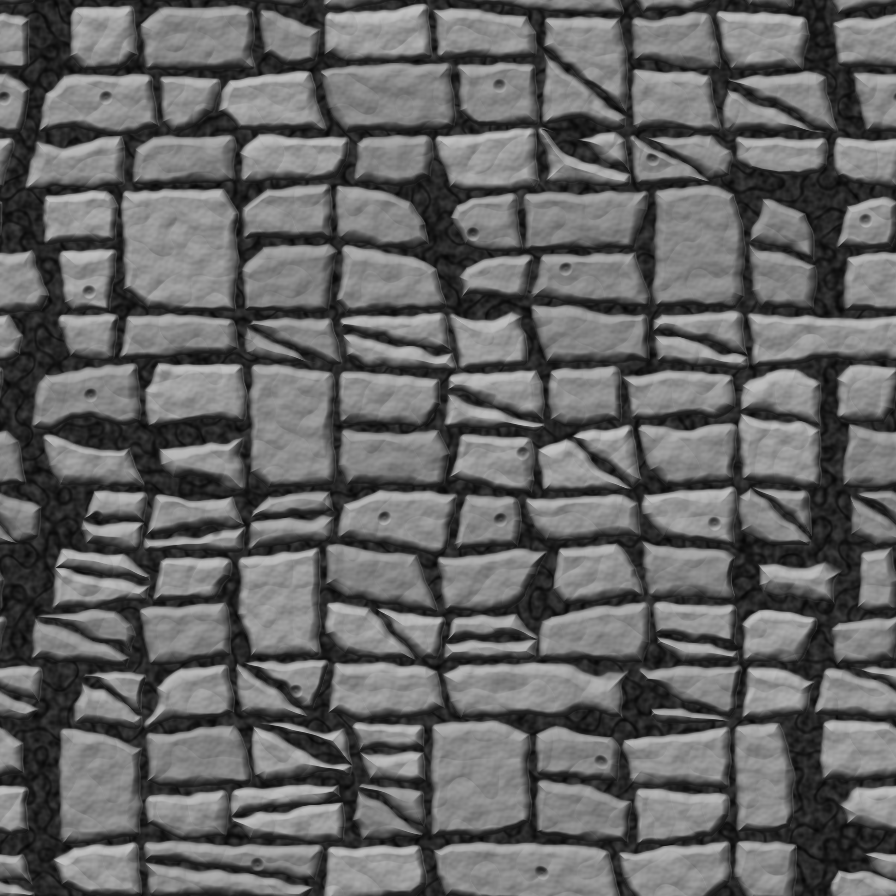
Write a three.js fragment shader that draws this texture.

```glsl
// Grey dry-stone wall: a tileable 9 by 15 lattice of jittered courses, with some
// stones merged, cracked or chipped. Distance to the stone edge gives a bevelled
// height, lit from above by finite differences; dark rough mortar fills the gaps.
varying vec2 vUv;

const vec2 GRID = vec2(9.0, 15.0);
const vec2 SHIFT = vec2(-0.38, 0.15);
const float ASPECT = 15.0 / 9.0;   // column width in course heights

struct Stone { float edge; float pit; float tone; };

float hash(vec2 c, float seed) {
  return fract(sin(dot(c, vec2(127.1, 311.7)) + seed * 74.7) * 43758.5);
}

float wrap(float a, float n) { return floor(mod(a + 0.5, n)); }

// Random value per lattice cell, repeating over the canvas
float rnd(vec2 c, float seed) {
  return hash(vec2(wrap(c.x, GRID.x), wrap(c.y, GRID.y)), seed);
}

float slopeAt(vec2 c, vec2 f, vec2 o, vec2 n) {
  float a = 6.2832 * hash(mod(c + o, n), 9.0);
  return dot(vec2(cos(a), sin(a)), f - o);
}

// Tileable gradient noise with n cells over the canvas
float noise(vec2 uv, vec2 n) {
  vec2 p = uv * n, c = floor(p), f = p - c;
  vec2 u = f * f * f * (f * (f * 6.0 - 15.0) + 10.0);
  return mix(
    mix(slopeAt(c, f, vec2(0.0), n), slopeAt(c, f, vec2(1.0, 0.0), n), u.x),
    mix(slopeAt(c, f, vec2(0.0, 1.0), n), slopeAt(c, f, vec2(1.0), n), u.x), u.y);
}

// Nearly level line between courses
float bedY(float x, float j) {
  float i = floor(x);
  return j + 0.3 * (mix(rnd(vec2(i, j), 1.0), rnd(vec2(i + 1.0, j), 1.0), x - i) - 0.5);
}

bool isTall(float i, float j) {
  float kind = wrap(j, 3.0);
  return kind > 0.5 && rnd(vec2(i, j - kind), 2.0) < 0.18;
}

// Slanted upright joint; joints beside tall stones run straight through
float jointX(float i, float j, float y) {
  bool through = isTall(i, j) || isTall(i - 1.0, j);
  vec2 key = vec2(i, through ? j - wrap(j, 3.0) : j);
  float slant = through ? 0.0 : 0.3 * (rnd(key, 4.0) - 0.5);
  return i + 0.42 * (rnd(key, 3.0) - 0.5) + slant * (y - j - 0.5);
}

// Wider mortar along the two columns by the canvas sides
float seamGap(float i, float j) {
  float k = wrap(i, GRID.x);
  return (step(7.5, k) + step(k, 0.5)) * 0.4 * rnd(vec2(i, j), 5.0);
}

Stone stoneAt(vec2 uv) {
  vec2 g = uv * GRID + SHIFT;
  float j = floor(g.y), i = floor(g.x);
  j += step(bedY(g.x, j + 1.0), g.y) - step(g.y, bedY(g.x, j));
  i += step(jointX(i + 1.0, j, g.y), g.x) - step(g.x, jointX(i, j, g.y));

  // Merge pairs into tall or wide stones
  vec2 lo = vec2(i, j), hi = lo + 1.0;
  float row = wrap(j, 3.0), col = wrap(i, 3.0);
  if (isTall(i, j)) {
    lo.y = j - row + 1.0;
    hi.y = lo.y + 2.0;
  } else if (row < 0.5 && col > 0.5 && rnd(vec2(i - col, j), 6.0) < 0.3) {
    lo.x = i - col + 1.0;
    hi.x = lo.x + 2.0;
  }

  // Distances to left, right, bottom and top, then rounded corners
  vec4 e = vec4(g.x - jointX(lo.x, j, g.y), jointX(hi.x, j, g.y) - g.x,
                g.y - bedY(g.x, lo.y), bedY(g.x, hi.y) - g.y) * vec4(ASPECT, ASPECT, 1.0, 1.0);
  vec2 mid = 0.5 * vec2(e.x - e.y, e.z - e.w);
  e.xy -= vec2(seamGap(lo.x, lo.y), seamGap(hi.x, lo.y));
  vec2 v = 0.13 - min(e.xz, e.yw);
  float d = 0.13 - length(max(v, 0.0)) - min(max(v.x, v.y), 0.0);

  // Chipped corners
  for (int k = 0; k < 2; k++) {
    float s = 10.0 + 4.0 * float(k);
    float a = mix(0.2, 1.35, rnd(lo, s));
    vec2 corner = vec2(rnd(lo, s + 1.0) < 0.5 ? e.x : e.y, rnd(lo, s + 2.0) < 0.5 ? e.z : e.w);
    d = min(d, dot(corner, vec2(cos(a), sin(a))) - 0.28 * rnd(lo, s + 3.0));
  }

  // Cracks, ragged edges and worn patches
  if (rnd(lo, 20.0) < 0.2) {
    float a = mix(-0.2, 0.9, rnd(lo, 21.0));
    float line = dot(mid, vec2(sin(a), cos(a))) + 0.3 * (rnd(lo, 22.0) - 0.5);
    d = min(d, abs(line + 0.1 * noise(uv, vec2(30.0))) + 0.015);
  }
  d += 0.07 * noise(uv, vec2(24.0)) + 0.04 * noise(uv, vec2(64.0));
  d -= 0.05 + 0.22 * smoothstep(0.2, 0.5, noise(uv, vec2(7.0)));

  vec2 spot = vec2(rnd(lo, 23.0) - 0.5, 0.4 * rnd(lo, 24.0) - 0.2);
  float pit = step(rnd(lo, 25.0), 0.22) * (1.0 - smoothstep(0.02, 0.12, length(mid - spot)));
  return Stone(d, pit, mix(0.88, 1.04, rnd(lo, 26.0)));
}

// Bevel, shallow facets, grain and pits
float relief(Stone s, vec2 uv) {
  float bevel = 0.17 + 0.14 * noise(uv, vec2(19.0));
  float t = 1.0 - clamp(s.edge / bevel, 0.0, 1.0);
  float facets = 0.07 * abs(noise(uv, vec2(26.0))) + 0.04 * noise(uv, vec2(50.0));
  return 0.17 * (1.0 - t * t) + facets + 0.008 * noise(uv, vec2(150.0)) - 0.07 * s.pit;
}

void main() {
  const float STEP = 0.0015;
  vec2 dx = vec2(STEP, 0.0), dy = vec2(0.0, STEP);
  Stone s = stoneAt(vUv);
  float h = relief(s, vUv);
  vec2 slope = vec2(relief(stoneAt(vUv + dx), vUv + dx), relief(stoneAt(vUv + dy), vUv + dy)) - h;
  vec3 normal = normalize(vec3(-0.8 * slope / (STEP * GRID.y), 1.0));
  float light = max(dot(normal, normalize(vec3(-0.25, 0.7, 0.8))), 0.0);
  float face = (0.15 + 0.58 * light) * s.tone * (1.0 - 0.4 * s.pit);
  face *= mix(0.6, 1.0, smoothstep(-0.02, 0.07, s.edge));

  // Rough veined mortar
  float veins = smoothstep(0.0, 0.15, abs(noise(vUv, vec2(38.0))));
  float mortar = (0.15 + 0.13 * noise(vUv, vec2(85.0)) + 0.08 * noise(vUv, vec2(170.0))) * mix(0.5, 1.0, veins);

  float grey = mix(max(mortar, 0.03), face, smoothstep(-0.025, 0.025, s.edge));
  gl_FragColor = vec4(vec3(grey), 1.0);
}
```
